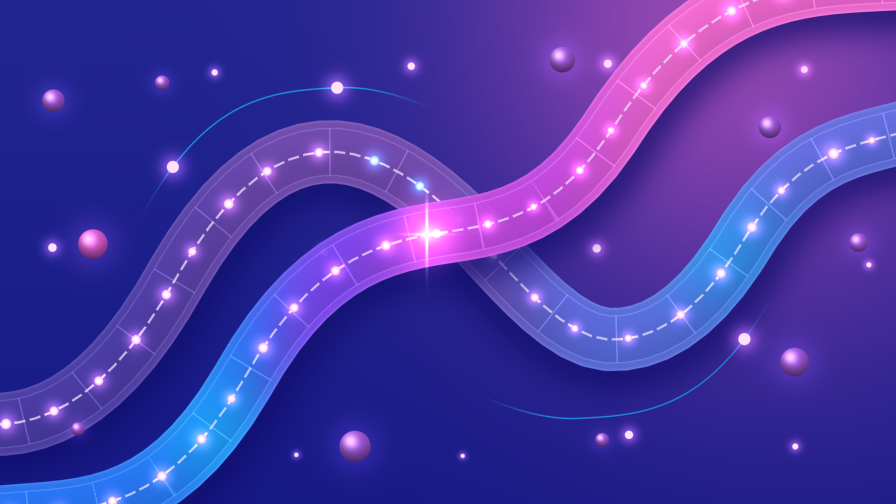
A WebGL 1 fragment shader for this background:

```glsl
precision highp float;
uniform vec2 u_resolution;
#define HALF_WIDTH 0.0625
#define SEGMENTS 64
#define BEAD_STEP 0.108
#define DASH_STEP 0.031
#define RIB_STEP 0.14
#define STAR vec2(0.847, 0.535)
#define CENTER vec2(0.91, 0.498)
#define SHADOW vec3(0.06, 0.05, 0.42)
#define PINK vec3(1.0, 0.5, 0.9)
#define CYAN vec3(0.1, 0.7, 1.0)

float hash(vec2 p) {
  vec3 q = fract(p.xyx * 0.1031);
  q += dot(q, q.yzx + 33.33);
  return fract((q.x + q.y) * q.z);
}
// Smooth coverage of a signed distance
float fill(float d) { return 1.0 - smoothstep(-0.8, 0.8, d * u_resolution.y); }
float glow(float d, float r) { return exp(-d * d / (r * r)); }

// Cubic through two knots, each holding x, height and slope
float bend(float x, vec3 a, vec3 b) {
  float w = b.x - a.x, t = (x - a.x) / w, u = 1.0 - t;
  return u * u * ((1.0 + 2.0 * t) * a.y + t * w * a.z)
       + t * t * ((3.0 - 2.0 * t) * b.y - u * w * b.z);
}
float backCurve(float x) {
  vec3 rise = vec3(0.347, 0.444, 1.78), crest = vec3(0.655, 0.699, 0);
  vec3 fall = vec3(0.954, 0.521, -1.08), dip = vec3(1.215, 0.326, 0);
  vec3 climb = vec3(1.475, 0.523, 1.65);
  if (x < rise.x) return bend(x, vec3(0, 0.158, 0.04), rise);
  if (x < crest.x) return bend(x, rise, crest);
  if (x < fall.x) return bend(x, crest, fall);
  if (x < dip.x) return bend(x, fall, dip);
  return x < climb.x ? bend(x, dip, climb) : bend(x, climb, vec3(1.778, 0.734, 0.25));
}
float frontCurve(float x) {
  vec3 rise = vec3(0.486, 0.252, 1.75), rest = vec3(0.88, 0.539, 0.15);
  vec3 climb = vec3(1.215, 0.745, 1.55);
  if (x < rise.x) return bend(x, vec3(0, -0.026, 0.1), rise);
  if (x < rest.x) return bend(x, rise, rest);
  return x < climb.x ? bend(x, rest, climb) : bend(x, climb, vec3(1.778, 1.042, 0.05));
}
float arcCurve(float x) {
  vec3 top = vec3(0.67, 0.826, 0.05);
  return x < top.x ? bend(x, vec3(0.27, 0.55, 1.95), top) : bend(x, top, vec3(0.88, 0.775, -0.45));
}
// Signed offset from a ribbon's centre (positive above) and length along it
vec2 trace(vec2 p, bool front) {
  vec2 prev = vec2(-0.15, front ? -0.04 : 0.15), hit = vec2(9, 0);
  float run = 0.0;
  for (int i = 0; i <= SEGMENTS; i++) {
    float x = -0.12 + 2.02 * float(i) / float(SEGMENTS);
    vec2 next = vec2(x, front ? frontCurve(x) : backCurve(x)), e = next - prev, v = p - prev;
    float t = clamp(dot(v, e) / dot(e, e), 0.0, 1.0), d = length(v - e * t);
    if (d < abs(hit.x)) hit = vec2(e.x * v.y < e.y * v.x ? -d : d, run + t * length(e));
    run += length(e);
    prev = next;
  }
  return hit;
}
vec3 drawRibbon(vec3 col, vec2 hit, vec3 tint, float alpha, vec3 beadTint) {
  float side = abs(hit.x), edge = side - HALF_WIDTH, body = fill(edge), rim = edge + 0.016;
  float shade = glow(max(edge, 0.0), 0.055) * (1.0 - smoothstep(-0.06, 0.03, hit.x));
  col = mix(col, SHADOW, 0.65 * shade);
  // Glassy body, paler border and cross ribs
  col = mix(col, mix(tint * 0.95 + 0.035, tint * (0.97 + 1.2 * hit.x), fill(rim)), body * alpha);
  col += 0.1 * fill(abs(rim) - 0.0012) + 0.07 * body * glow(edge, 0.004);
  vec2 cell = abs(fract(hit.y / vec2(RIB_STEP, DASH_STEP)) - 0.5) * vec2(RIB_STEP, DASH_STEP);
  col += 0.16 * fill(rim) * fill(cell.x - 0.0013);
  // Dashed centre line strung with beads
  col = mix(col, vec3(0.95, 0.88, 1), 0.75 * fill(max(side - 0.0022, cell.y - 0.011)));
  float id = floor(hit.y / BEAD_STEP), r = hash(vec2(id, 7)), size = mix(0.006, 0.011, r);
  float d = length(vec2(hit.y - (id + 0.35 + 0.3 * r) * BEAD_STEP, hit.x));
  col += beadTint * 0.45 * glow(d, size * 2.0) * body;
  return mix(col, mix(vec3(1), beadTint, 0.5 * smoothstep(0.3, 1.0, d / size)), fill(d - size));
}
vec3 drawLight(vec3 col, float d, float size, float shown) {
  col += shown * PINK * 0.4 * glow(d, size * 2.1);
  return mix(col, vec3(1, 0.88, 0.98), shown * fill(d - size));
}
void main() {
  vec2 p = gl_FragCoord.xy / u_resolution.y;
  // Navy backdrop warming to magenta at the upper right
  vec3 col = vec3(0.085, 0.1, 0.52) + 0.045 * p.y;
  col = mix(col, vec3(0.36, 0.2, 0.63), 0.7 * glow(length(p - vec2(1.6, 0.7)), 0.58));
  col = mix(col, vec3(0.7, 0.32, 0.74), 0.75 * glow(length(p - vec2(1.42, 0.98)), 0.46));
  // Three rows of small lights
  for (int i = 0; i < 12; i++) {
    float k = mod(float(i), 4.0), row = floor(float(i) / 4.0), r = hash(vec2(k, row) + 3.0);
    vec2 line = row < 0.5 ? vec2(0.426, 0.39) : row < 1.5 ? vec2(0.104, 0.54) : vec2(0.588, 0.33);
    vec2 spot = vec2(line.x + line.y * k, 0.835 - 0.37 * row + 0.05 * r);
    col = drawLight(col, length(p - spot), mix(0.004, 0.009, r), 1.0);
  }
  // Thin arcs, the lower being the upper turned by half a circle
  bool turned = p.y < CENTER.y;
  vec2 q = turned ? 2.0 * CENTER - p : p;
  float y = arcCurve(q.x), slope = (arcCurve(q.x + 0.002) - y) / 0.002;
  float fade = smoothstep(0.27, 0.38, q.x) * (1.0 - smoothstep(0.7, 0.88, q.x));
  col = mix(col, CYAN, 0.75 * fade * fill(abs(q.y - y) / length(vec2(1, slope)) - 0.0014));
  // Back ribbon: dusky violet to azure
  vec3 tint = mix(vec3(0.33, 0.26, 0.66), vec3(0.5, 0.32, 0.7), smoothstep(0.2, 0.6, p.x));
  tint = mix(tint, vec3(0.38, 0.47, 0.91), smoothstep(0.85, 1.2, p.x));
  tint = mix(tint, CYAN, 0.75 * glow(length(p - vec2(1.44, 0.5)), 0.13));
  col = drawRibbon(col, trace(p, false), tint, 0.82, mix(PINK, CYAN, glow(p.x - 0.8, 0.1)));
  // Front ribbon: azure through violet to rose
  tint = mix(vec3(0.16, 0.47, 0.96), vec3(0.5, 0.28, 0.94), smoothstep(0.42, 0.66, p.x));
  tint = mix(tint, vec3(0.78, 0.29, 0.88), smoothstep(0.65, 0.92, p.x));
  tint = mix(tint, vec3(0.96, 0.42, 0.82), smoothstep(1.05, 1.35, p.x));
  tint = mix(tint, CYAN, 0.75 * glow(length(p - vec2(0.43, 0.14)), 0.12));
  col = drawRibbon(col, trace(p, true), tint, 0.94, PINK);
  for (int i = 0; i < 2; i++) { // Beads on the arcs
    float x = 0.343 + 0.326 * float(i);
    col = drawLight(col, length(q - vec2(x, arcCurve(x))), 0.012, turned && i == 1 ? 0.0 : 1.0);
  }
  // Ring of glossy orbs, loosened on the left
  for (int i = 0; i < 10; i++) {
    float n = float(i), k = max(n - 6.0, 0.0), left = step(5.5, n);
    float angle = radians(255.0 + 36.0 * n) + left * 0.35 * exp(-0.5 * k) * cos(1.9 * k);
    float reach = 1.04 + left * (0.13 + 0.22 * cos(2.4 * n - 15.96));
    float size = 0.022 + 0.009 * cos(left > 0.5 ? 2.2 * n - 16.94 : 2.75 * n);
    vec2 v = (p - CENTER - reach * vec2(0.764, 0.382) * vec2(cos(angle), sin(angle))) / size;
    vec3 hue = mix(vec3(0.66, 0.36, 0.9), vec3(0.92, 0.38, 0.88), glow(n - 8.0, 0.6));
    col += hue * 0.18 * glow(length(v), 1.6);
    hue = hue * (0.95 - 0.3 * length(v) + 0.22 * v.y) + 0.5 * glow(length(v - vec2(-0.3, 0.35)), 0.45);
    col = mix(col, hue, fill((length(v) - 1.0) * size));
  }
  // Star flare at the crossing
  vec2 s = p - STAR;
  col += vec3(0.6, 0.2, 0.5) * glow(length(s), 0.055);
  col += 0.8 * glow(s.x, 0.0028) * glow(s.y, 0.055) + 0.6 * glow(s.y, 0.0028) * glow(s.x, 0.035);
  gl_FragColor = vec4(mix(col, vec3(1, 0.95, 1), glow(length(s), 0.016)), 1);
}
```
